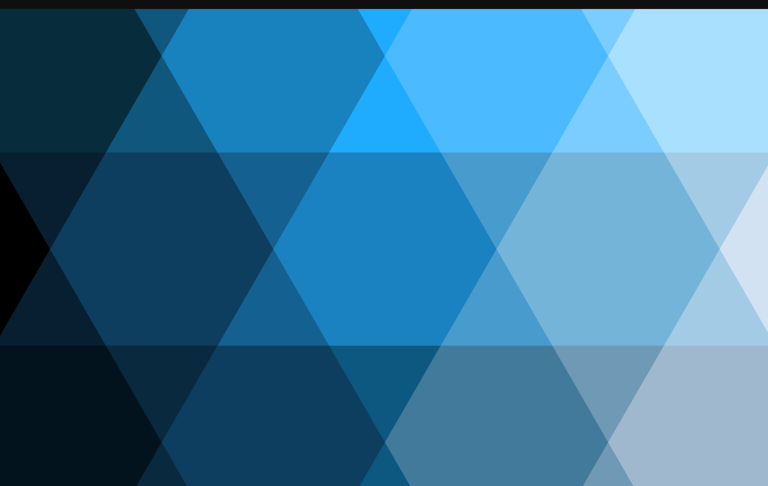
A WebGL 1 fragment shader for this background:

```glsl
precision highp float;
// Draws three rows of blue hexagons whose overlaps form blended triangles.

uniform vec2 u_resolution;

#define ASPECT 1.5802       // canvas width over height
#define SPACING 0.4593      // distance between neighbouring hexagons
#define FIRST_X 0.1030      // first crossing of the middle row
#define MIDDLE_Y 0.4875     // centre line of the middle row
#define ROW_HEIGHT 0.3975
#define SLANT 0.5774        // horizontal run of the slanted edges
#define STRIP_Y 0.9815      // lower edge of the dark top strip
#define SOFTNESS 0.75       // half width of edges in pixels

float edge(float signedDistance) {
  float width = SOFTNESS / u_resolution.y;
  return smoothstep(-width, width, signedDistance);
}

// One row: both slanted edges at a crossing each carry half the colour change.
// The accent tints the pair of triangles at the second crossing.
vec3 hexRow(vec2 p, vec3 c0, vec3 c1, vec3 c2, vec3 c3, vec3 c4, vec3 accent) {
  vec3 color = c0;
  vec3 previous = c0;
  for (int i = 0; i < 4; i++) {
    vec3 next = i == 0 ? c1 : i == 1 ? c2 : i == 2 ? c3 : c4;
    float x = p.x - float(i) * SPACING;
    float falling = edge((x - SLANT * p.y) * 0.866);
    float rising = edge((x + SLANT * p.y) * 0.866);
    color += (next - previous) * 0.5 * (falling + rising);
    if (i == 1) color += accent * abs(falling - rising);
    previous = next;
  }
  return color;
}

void main() {
  vec2 p = gl_FragCoord.xy / u_resolution * vec2(ASPECT, 1.0);
  vec2 middle = p - vec2(FIRST_X, MIDDLE_Y);
  vec2 upper = middle - vec2(0.5 * SPACING, ROW_HEIGHT);
  vec2 lower = middle - vec2(0.5 * SPACING, -ROW_HEIGHT);

  // Hexagon colours run from dark on the left to pale on the right.
  vec3 pale = vec3(0.659, 0.878, 0.992);
  vec3 top = hexRow(upper,
    vec3(0.027, 0.176, 0.235), vec3(0.094, 0.510, 0.745),
    vec3(0.298, 0.729, 1.0), pale, pale, vec3(-0.075, 0.055, 0.13));

  vec3 center = hexRow(middle,
    vec3(0.0), vec3(0.055, 0.243, 0.373), vec3(0.102, 0.510, 0.753),
    vec3(0.455, 0.706, 0.851), vec3(0.824, 0.886, 0.953), vec3(0.0));

  vec3 gray = vec3(0.627, 0.722, 0.808);
  vec3 bottom = hexRow(lower,
    vec3(0.012, 0.075, 0.114), vec3(0.055, 0.243, 0.373),
    vec3(0.255, 0.478, 0.608), gray, gray, vec3(-0.105, -0.015, 0.012));

  // Stack the rows and close with the dark strip.
  vec3 color = mix(bottom, center, edge(middle.y + 0.5 * ROW_HEIGHT));
  color = mix(color, top, edge(middle.y - 0.5 * ROW_HEIGHT));
  color = mix(color, vec3(0.06), edge(p.y - STRIP_Y));
  gl_FragColor = vec4(color, 1.0);
}
```
